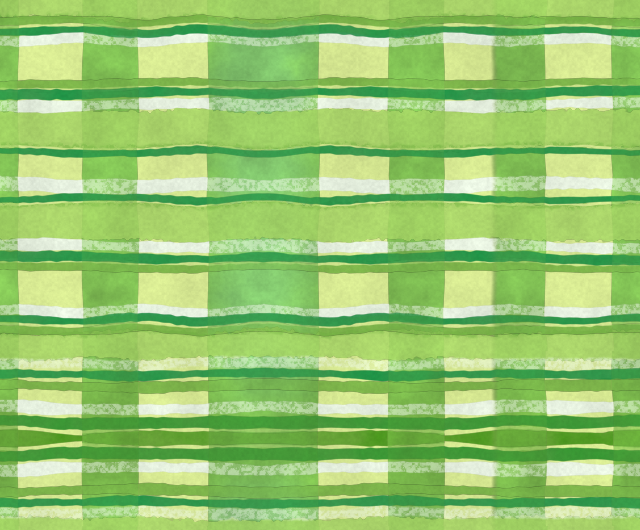
Give the GLSL for this pattern, as a WebGL 1 fragment shader.

```glsl
precision highp float;

uniform vec2 u_resolution;

const vec2 CLOTH = vec2(768.0, 636.0);
const vec3 CREAM = vec3(0.84, 0.91, 0.57);
const vec3 CHALK = vec3(0.90, 0.94, 0.88);
const vec3 WASH = vec3(0.64, 0.82, 0.39);
const vec3 LEAF = vec3(0.49, 0.73, 0.32);
const vec3 MINT = vec3(0.50, 0.76, 0.42);
const vec3 OLIVE = vec3(0.45, 0.68, 0.26);
const vec3 EMERALD = vec3(0.13, 0.56, 0.27);
const vec3 MOSS = vec3(0.28, 0.57, 0.11);

float hash(vec2 p) {
  p = fract(p * vec2(0.1031, 0.1137));
  p += dot(p, p.yx + 33.33);
  return fract((p.x + p.y) * p.x * 7.31);
}

float noise(vec2 p) {
  vec2 cell = floor(p);
  vec2 f = fract(p);
  f = f * f * (3.0 - 2.0 * f);
  return mix(mix(hash(cell), hash(cell + vec2(1.0, 0.0)), f.x),
             mix(hash(cell + vec2(0.0, 1.0)), hash(cell + 1.0), f.x), f.y);
}

float fbm(vec2 p) {
  float sum = 0.0;
  float weight = 0.53;
  for (int i = 0; i < 4; i++) {
    sum += weight * noise(p);
    p = p * 2.03 + 17.0;
    weight *= 0.5;
  }
  return sum;
}

// Horizontal brush stroke; nearby strokes share their bend
float stroke(vec2 p, float centre, float halfWidth, float soft) {
  float bend = 7.0 * (noise(vec2(p.x / 75.0, centre / 60.0 + 3.0)) - 0.5);
  bend += 1.6 * (noise(vec2(p.x / 8.0, centre)) - 0.5);
  float swell = noise(vec2(p.x / 45.0, centre + 9.0)) * 2.0 - 1.0;
  float width = halfWidth + min(halfWidth * 0.25, 1.6) * swell;
  return 1.0 - smoothstep(-soft, soft, abs(p.y - centre - bend) - width);
}

// Vertical opening between two edges
float opening(vec2 p, float left, float right, float soft) {
  float bend = 4.0 * (noise(vec2(left, p.y / 45.0)) - 0.5);
  float x = p.x + bend;
  return smoothstep(left - soft, left + soft, x)
       * (1.0 - smoothstep(right - soft, right + soft, x));
}

// Layer of pigment that pools along its edge
vec3 paint(vec3 base, vec3 pigment, float cover, float opacity, float pooling) {
  float edge = 4.0 * cover * (1.0 - cover);
  return mix(base, pigment, cover * opacity) * (1.0 - pooling * edge);
}

void main() {
  vec2 p = gl_FragCoord.xy / u_resolution * CLOTH;
  p.y = CLOTH.y - p.y;
  float soft = 0.8 * CLOTH.x / u_resolution.x;

  // Mirror folds of the cloth
  vec2 q = vec2(abs(p.x - 316.0), 526.0 - abs(p.y - 526.0));
  if (q.y < 421.0) q.y = 210.5 - abs(q.y - 210.5);

  float blot = fbm(p / 38.0);
  float grain = fbm(p / 3.2);
  float speckle = smoothstep(0.25, 0.6, grain);

  // Light columns on green bands
  float rightSide = step(316.0, p.x);
  float light = opening(q, 66.0, 150.0, soft);
  light = max(light, opening(q, 217.0, mix(294.0, 277.0, rightSide), soft + 4.0 * rightSide * step(255.0, q.x)));
  light = max(light, opening(q, 339.0, 419.0, soft));
  vec3 band = mix(MINT, LEAF, smoothstep(20.0, 90.0, q.x + 60.0 * (blot - 0.5)));
  band = mix(band, OLIVE, 0.7 * smoothstep(435.0, 500.0, q.y));
  band *= 0.9 + 0.24 * blot;
  vec3 colour = paint(band, CREAM, light, 1.0, 0.13);

  // Broad washes with ragged dark rims
  vec2 ragged = q + vec2(0.0, 5.0 * (noise(p / 4.5) - 0.5));
  float wash = max(stroke(ragged, 0.0, 23.0, soft), stroke(ragged, 155.0, 23.0, soft));
  wash = max(wash, stroke(ragged, 421.0, 9.0, soft));
  colour = paint(colour, WASH, wash, 0.85, 0.12);
  float rim = max(stroke(ragged, 22.0, 2.5, 3.0), stroke(ragged, 175.0, 2.5, 3.0));
  colour = mix(colour, OLIVE, 0.6 * rim * speckle);

  // Olive strips
  float olive = max(stroke(q, 26.0, 5.0, soft), stroke(q, 101.0, 6.0, soft));
  olive = max(olive, stroke(q, 463.0, 6.0, soft));
  colour = paint(colour, OLIVE, olive, mix(0.45, 0.9, light), 0.16);

  // Chalk strips, thinner over the bands
  float chalk = max(stroke(q, 48.0, 6.0, soft), stroke(q, 125.0, 6.5, soft));
  chalk = max(chalk, stroke(q, 490.0, 7.0, soft));
  chalk = max(chalk, stroke(vec2(q.x, p.y), 222.0, 8.0, soft));
  colour = paint(colour, CHALK, chalk, mix(0.2 + 0.35 * speckle, 0.97, light), 0.03);
  float pale = stroke(q, 436.0, 6.0, soft + 1.0);
  colour = mix(colour, CHALK, pale * (0.18 + 0.35 * speckle));

  // Bare paper slivers
  float sliver = max(stroke(q, 32.0, 2.0, soft), stroke(q, 106.0, 2.0, soft));
  sliver = max(sliver, max(stroke(q, 177.0, 1.5, soft), stroke(q, 515.5, 2.0, soft)));
  colour = mix(colour, CREAM, sliver * mix(0.35, 0.9, light));

  // Dark strokes
  float moss = stroke(q, 526.0, 8.0, soft);
  colour = paint(colour, MOSS, moss, mix(0.35, 0.9, light) * (0.7 + 0.5 * blot), 0.08);
  float dark = max(stroke(q, 38.0, 4.5, soft), stroke(q, 111.0, 5.0, soft));
  dark = max(dark, max(stroke(q, 182.0, 4.0, soft), stroke(q, 449.0, 5.0, soft)));
  float deep = stroke(q, 507.0, 7.0, soft);
  float strength = mix(0.76, 0.92, light) + 0.25 * (blot - 0.5);
  colour = paint(colour, EMERALD, dark, strength, 0.06);
  colour = paint(colour, mix(EMERALD, MOSS, 0.5), deep, strength, 0.06);

  // Pigment unevenness and paper tooth
  colour *= 1.0 + 0.12 * (blot - 0.5) + 0.10 * (grain - 0.5);
  gl_FragColor = vec4(clamp(colour, 0.0, 1.0), 1.0);
}
```
